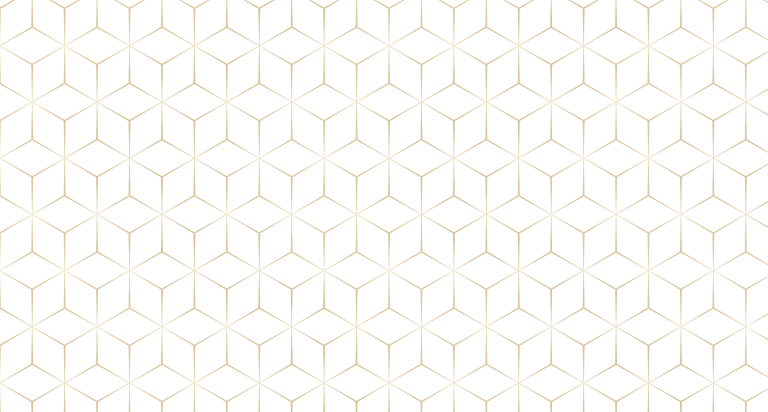
A Shadertoy shader for this pattern:

```glsl
// Thin gold outlines of stacked cubes (rhombille tiling) on white, tapering toward each six-way crossing.

const float ROOT3 = 1.7320508;

// Offset from the nearest crossing of a triangular lattice with unit spacing.
vec2 nearestCrossing(vec2 p) {
    vec2 cell = vec2(1.0, ROOT3);
    vec2 a = mod(p + 0.5 * cell, cell) - 0.5 * cell;
    vec2 b = mod(p, cell) - 0.5 * cell;
    return dot(a, a) < dot(b, b) ? a : b;
}

// Share of a pixel covered by a line, which stays correct below one pixel of width.
float lineCoverage(float dist, float halfWidth, float pixel) {
    float inner = max(dist - 0.5 * pixel, -halfWidth);
    float outer = min(dist + 0.5 * pixel, halfWidth);
    return clamp((outer - inner) / pixel, 0.0, 1.0);
}

// A spoke leaves the crossing along dir and widens toward the three-way joint.
float spoke(vec2 q, vec2 dir, float jointHalfWidth, float pixel) {
    float along = clamp(dot(q, dir) * ROOT3, 0.0, 1.0);
    float across = abs(q.x * dir.y - q.y * dir.x);
    return lineCoverage(across, mix(0.0042, jointHalfWidth, along), pixel);
}

void mainImage(out vec4 fragColor, in vec2 fragCoord) {
    // Lattice units, anchored to the top left corner.
    float spacing = 0.08447;
    vec2 uv = vec2(fragCoord.x, iResolution.y - fragCoord.y) / iResolution.x;
    vec2 p = (uv - vec2(-0.0003, 0.0597)) / spacing;
    float pixel = 1.0 / (iResolution.x * spacing);

    // Mirror symmetry leaves one vertical and one slanted spoke.
    vec2 q = abs(nearestCrossing(p));
    float upright = spoke(q, vec2(0.0, 1.0), 0.0150, pixel);
    float slanted = spoke(q, vec2(0.5 * ROOT3, 0.5), 0.0115, pixel);
    float ink = max(upright, slanted);

    // Gold is paler at crossings, with a faint drifting sheen.
    float nearJoint = smoothstep(0.0, 0.5, length(q));
    vec3 gold = mix(vec3(0.89, 0.83, 0.66), vec3(0.85, 0.775, 0.62), nearJoint);
    gold += 0.012 * sin(p.x * 1.3 + 2.0 * sin(p.y * 0.9));

    fragColor = vec4(mix(vec3(1.0), gold, ink), 1.0);
}
```
